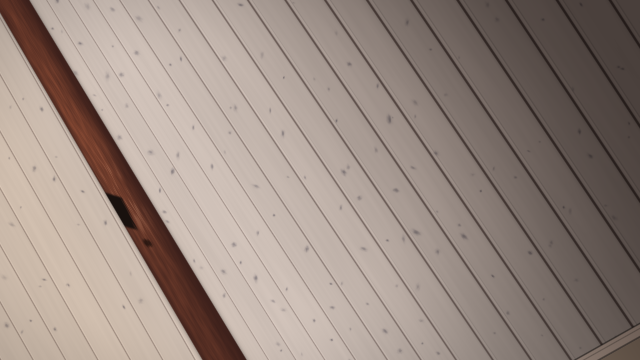
Give the GLSL for this texture, as a Shadertoy shader.

```glsl
// A slanted ceiling of whitewashed, knotty boards crossed by a round brown beam.
// Board seams spread quadratically across the ceiling; knots sit in random cells
// along each board, and gradient noise gives grain, worn wood and a carved notch.

#define BOARD_LIGHT vec3(0.80, 0.745, 0.71)
#define BOARD_SHADE vec3(0.365, 0.315, 0.295)
#define SEAM_TINT   vec3(0.46, 0.39, 0.38)
#define KNOT_TINT   vec3(0.68, 0.68, 0.72)
#define BEAM_DARK   vec3(0.235, 0.125, 0.105)
#define BEAM_LIGHT  vec3(0.50, 0.27, 0.19)
#define BEAM_WORN   vec3(0.66, 0.48, 0.39)
#define KNOT_CELL   0.13
#define KNOT_CHANCE 0.58
#define LEFT_PITCH  0.09

float hash(vec2 p) {
    vec3 q = fract(vec3(p.xyx) * 0.1031);
    q += dot(q, q.yzx + 33.33);
    return fract((q.x + q.y) * q.z);
}

float cornerSlope(vec2 cell, vec2 offset) {
    float angle = 6.2832 * hash(cell);
    return dot(vec2(cos(angle), sin(angle)), offset);
}

// Gradient noise, roughly -0.7 to 0.7
float noise(vec2 p) {
    vec2 i = floor(p), f = p - i, e = vec2(0.0, 1.0);
    vec2 u = f * f * f * (f * (f * 6.0 - 15.0) + 10.0);
    return mix(mix(cornerSlope(i, f), cornerSlope(i + e.yx, f - e.yx), u.x),
               mix(cornerSlope(i + e, f - e), cornerSlope(i + 1.0, f - 1.0), u.x), u.y);
}

// Soft line of half width w at distance d
float band(float d, float w, float soft) {
    return 1.0 - smoothstep(w - soft, w + soft, abs(d));
}

// Board number (with fraction) in x and horizontal board width in y
vec2 boardAt(float x, float down, bool leftSide) {
    if (leftSide) return vec2((x + 0.028 - 0.57 * down) / LEFT_PITCH - 40.0, LEFT_PITCH);
    float start = 0.412 + 0.664 * down;
    float pitch = 0.0829 + 0.0083 * down;
    float spread = 0.00306 - 0.0009 * down;
    float root = sqrt(max(pitch * pitch + 4.0 * spread * (x - start), 1e-5));
    return vec2((root - pitch) / (2.0 * spread), root);
}

// Smudged knots of two sizes, at most one per cell and layer
float knots(float id, float across, float along, float width) {
    float amount = 0.0;
    for (int k = 0; k < 2; k++) {
        float layer = float(k), size = KNOT_CELL * (1.0 + 0.45 * layer);
        float s = along / size + hash(vec2(id, 7.0 + layer));
        vec2 seed = vec2(id + 91.0, floor(s) + 37.0 * layer);
        vec2 d = vec2((across - mix(0.15, 0.85, hash(seed))) * width,
                      (fract(s) - mix(0.25, 0.75, hash(seed + 11.3))) * size);
        d.x += d.y * (hash(seed + 5.7) - 0.5);
        d.y *= mix(0.55, 1.0, hash(seed + 3.1));
        float radius = mix(0.0035, 0.0075, pow(hash(seed + 23.9), 2.0));
        float r = length(d) / radius + 0.4 * noise(d * 160.0 + seed);
        float present = step(hash(seed + 47.1), KNOT_CHANCE);
        amount = max(amount, present * exp(-1.6 * max(r, 0.0) * r) * mix(0.3, 1.0, hash(seed + 61.0)));
    }
    return amount;
}

vec3 boards(float x, float down, bool leftSide, float px) {
    vec2 board = boardAt(x, down, leftSide);
    float id = floor(board.x), across = board.x - id, width = board.y * 0.827;
    float along = dot(vec2(x, down), vec2(0.56, 0.83));
    float grain = noise(vec2(board.x * 7.0, along * 4.0)) + 0.3 * noise(vec2(board.x * 25.0, along * 7.0));
    vec3 col = vec3(1.0 + 0.025 * grain + 0.04 * (hash(vec2(id + 60.0, 2.0)) - 0.5));
    col *= mix(vec3(1.0), KNOT_TINT, knots(id, across, along, width));

    // Seams deepen to the right, each with a faint bead beside it
    float depth = leftSide ? 0.1 : smoothstep(-4.0, 9.0, board.x);
    float seam = (across - floor(across + 0.5)) * width;
    float w = mix(0.0011, 0.0033, depth);
    col *= 1.0 + 0.05 * band(seam - 2.6 * w, w, px);
    col *= 1.0 - 0.12 * depth * band(seam - 4.2 * w, 0.5 * w, px);
    col *= 1.0 - 0.10 * depth * band(seam, 2.0 * w, 2.0 * w);
    return col * mix(vec3(1.0), SEAM_TINT, mix(0.38, 0.85, depth) * band(seam, w, px));
}

vec3 beam(float side, float down) {
    float grain = noise(vec2(side * 5.0, down * 9.0)) + 0.5 * noise(vec2(side * 13.0, down * 28.0));
    float lit = smoothstep(-1.25, -0.6, side) * (1.0 - smoothstep(-0.2, 1.0, side));
    lit *= mix(0.4, 0.95, exp(-pow((down - 0.4) / 0.3, 2.0)));
    vec3 col = mix(BEAM_DARK, BEAM_LIGHT, clamp(lit * (0.9 + 0.4 * grain) + 0.08 * grain, 0.0, 1.0));

    // Scraped wood around the notch, a knot below it, then the notch itself
    float scrape = exp(-pow((down - 0.54) / 0.09, 2.0) - pow((side + 0.25) / 0.5, 2.0));
    col = mix(col, BEAM_WORN, 0.6 * scrape * smoothstep(0.0, 0.45, grain));
    float knot = length(vec2((side + 0.35) * 0.055, (down - 0.675) * 0.8));
    col *= 1.0 - 0.55 * (1.0 - smoothstep(0.004, 0.013, knot + 0.004 * grain));
    float notch = band(down - 0.602 - 0.02 * side, 0.047, 0.006)
                * (1.0 - smoothstep(-0.1, 0.1, side + 0.45 + 2.5 * (down - 0.6) + 0.12 * grain));
    return mix(col, vec3(0.10, 0.065, 0.055), notch);
}

void mainImage(out vec4 fragColor, in vec2 fragCoord) {
    vec2 p = fragCoord / iResolution.y;
    float x = p.x, down = 1.0 - p.y, px = 0.8 / iResolution.y;
    float halfWidth = 0.0505 + 0.0105 * down;
    float side = (x - 0.0305 - 0.5935 * down) / halfWidth;
    vec3 col = boards(x, down, side < 0.0, px);

    // Trim and wall in the lower right corner
    float below = (down - 1.0 + 0.563 * (x - 1.597)) * 0.871;
    vec3 trim = vec3(1.18, 1.14, 1.10) * (1.0 - 0.45 * band(below - 0.033, 0.003, px));
    trim *= 1.0 - 0.25 * band(below - 0.012, 0.0015, px);
    trim = mix(trim, vec3(0.95, 0.9, 0.82), smoothstep(0.033, 0.037, below));
    col = mix(col, trim, smoothstep(-px, px, below));
    col *= 1.0 - 0.5 * band(below, 0.002, px);

    // Lamp light fading to the upper right, with darkened corners
    float away = dot(p - vec2(0.55, 0.5), vec2(0.857, 0.514));
    col *= mix(BOARD_LIGHT, BOARD_SHADE, smoothstep(0.0, 1.25, away));
    col *= mix(vec3(1.0), vec3(1.0, 0.98, 0.94), smoothstep(0.0, -0.5, away));
    col *= 1.0 - 0.22 * smoothstep(0.4, 1.0, length((p - vec2(0.6, 0.47)) * vec2(0.8, 1.1)));

    // Beam with contact shadow
    float edge = (abs(side) - 1.0) * halfWidth * 0.86;
    col *= 1.0 - 0.3 * exp(-max(edge, 0.0) / 0.004);
    col = mix(col, beam(side, down), 1.0 - smoothstep(-px, px, edge));
    fragColor = vec4(col, 1.0);
}
```
